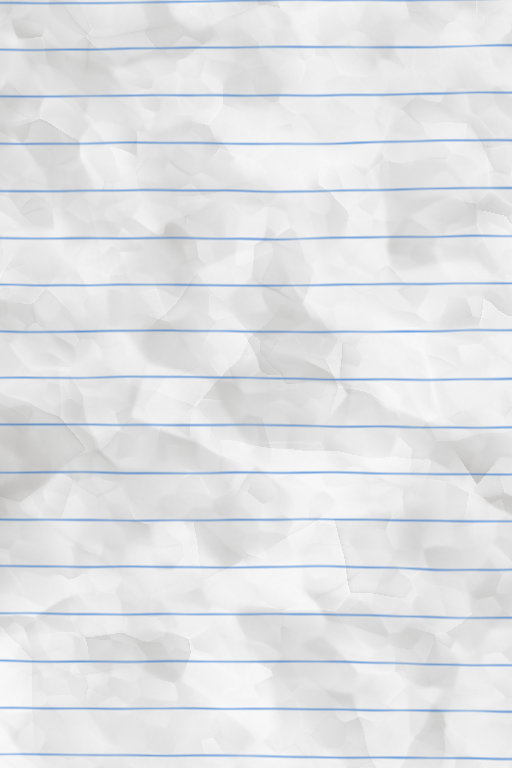
A WebGL 2 fragment shader for this texture:

```glsl
#version 300 es
precision highp float;
// Crumpled white notebook paper with seventeen thin, wavering blue rules.

uniform vec2 u_resolution;
out vec4 fragColor;

vec2 hashGradient(vec2 cell) {
  vec3 q = fract(cell.xyx * vec3(0.1031, 0.1030, 0.0973));
  q += dot(q, q.yzx + 33.33);
  return fract((q.xx + q.yz) * q.zy) * 2.0 - 1.0;
}

float gradientNoise(vec2 p) {
  vec2 i = floor(p), f = fract(p);
  vec2 u = f * f * f * (f * (f * 6.0 - 15.0) + 10.0);
  vec2 e = vec2(1.0, 0.0);
  float a = dot(hashGradient(i), f);
  float b = dot(hashGradient(i + e.xy), f - e.xy);
  float c = dot(hashGradient(i + e.yx), f - e.yx);
  float d = dot(hashGradient(i + e.xx), f - e.xx);
  return mix(mix(a, b, u.x), mix(c, d, u.x), u.y);
}

// Tilted cells: x is the blended facet shade, y the signed glint of its border.
vec2 facets(vec2 p, float sharpness) {
  vec2 cell = floor(p), f = fract(p);
  float nearest = 9.0, second = 9.0, side = 0.0, sum = 0.0, total = 0.0;
  for (int j = -1; j <= 1; j++) {
    for (int i = -1; i <= 1; i++) {
      vec2 g = vec2(i, j);
      vec2 r = g + 0.5 + 0.46 * hashGradient(cell + g) - f;
      float d = length(r);
      float tilt = hashGradient(cell + g + 71.0).x;
      float weight = exp(-sharpness * d);
      sum += weight * (0.6 * tilt + dot(r, hashGradient(cell + g + 137.0)));
      total += weight;
      if (d < nearest) {
        second = nearest;
        nearest = d;
        side = tilt;
      } else {
        second = min(second, d);
      }
    }
  }
  return vec2(sum / total, side * exp(-(second - nearest) / 0.06));
}

// Light on the crumpled sheet: rotated layers of facets, soft or sharp by place.
float crumple(vec2 p) {
  p += 0.022 * vec2(gradientNoise(p * 7.0 + 3.0), gradientNoise(p * 7.0 + 41.0));
  p += 0.007 * vec2(gradientNoise(p * 24.0 + 13.0), gradientNoise(p * 24.0 + 57.0));
  vec2 q = mat2(0.87, 0.5, -0.5, 0.87) * p * vec2(4.2, 5.6) + 11.0;
  float shade = 0.0, amount = 0.042;
  for (int i = 0; i < 4; i++) {
    float place = gradientNoise(q * 0.55 + 60.0);
    vec2 facet = facets(q, 14.0 + 30.0 * smoothstep(-0.1, 0.4, place));
    float creased = smoothstep(-0.05, 0.35, gradientNoise(q * 0.8 + 29.0));
    shade += amount * (1.0 + 1.2 * place) * (facet.x + 1.3 * creased * facet.y);
    q = mat2(1.30, 1.36, -1.36, 1.30) * q + 9.3;
    amount *= i == 0 ? 1.35 : 0.72;
  }
  return shade;
}

void main() {
  vec2 p = gl_FragCoord.xy / u_resolution.y;
  float pixel = 1.0 / u_resolution.y;

  // Facet light with softened highlights; the foot of the sheet is smoother.
  float shade = crumple(p) * mix(0.8, 1.05, smoothstep(0.02, 0.3, p.y));
  shade = shade > 0.0 ? 0.08 * (1.0 - exp(-shade / 0.07)) : 1.05 * shade;
  float light = 0.900 + shade + 0.02 * smoothstep(0.35, 0.0, p.y);

  // Broad hollows and fine paper grain.
  light += 0.025 * gradientNoise(p * 3.0 + 25.0);
  light += 0.008 * gradientNoise(p * 190.0);
  light = clamp(light, 0.64, 0.97);
  vec3 paper = light * mix(vec3(1.006, 0.998, 0.992), vec3(1.0), smoothstep(0.72, 0.88, light));

  // Rules follow the sheet: a slight tilt, a slow bend and small kinks.
  float tilt = mix(-0.007, 0.005, p.y) * p.x / 0.668;
  float bend = 0.006 * gradientNoise(p * vec2(4.0, 5.0) + 80.0);
  float kink = 0.0016 * gradientNoise(p * vec2(15.0, 16.0) + 33.0);
  float y = p.y - tilt - bend - kink;
  float fromRule = abs(mod(y - 0.0185 + 0.03055, 0.0611) - 0.03055);
  float halfWidth = 0.0012 + 0.0005 * gradientNoise(p * vec2(22.0, 16.0));
  float blur = 0.0011 + 0.5 * pixel;
  float rule = 1.0 - smoothstep(halfWidth - blur, halfWidth + blur, fromRule);
  rule *= 0.84 + 0.4 * gradientNoise(p * vec2(14.0, 16.0) + 5.0);
  vec3 ink = vec3(0.40, 0.59, 0.83) * (0.35 + 0.72 * light);

  fragColor = vec4(mix(paper, ink, clamp(rule, 0.0, 1.0)), 1.0);
}
```
